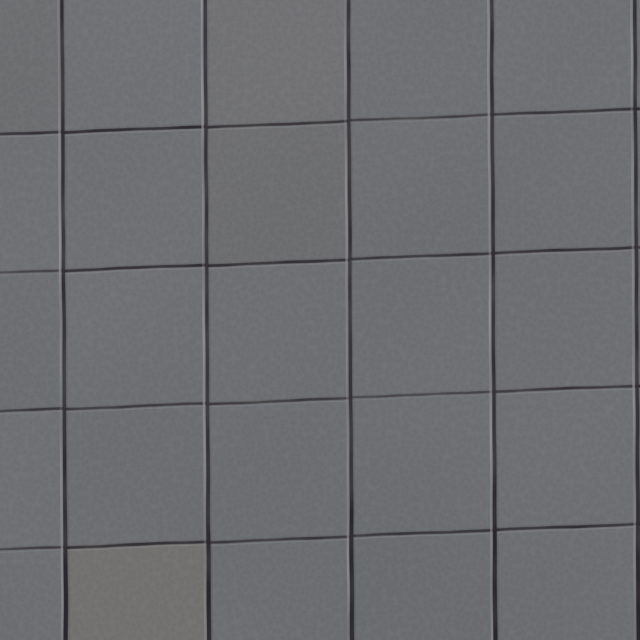
This texture is drawn by a Shadertoy shader. Its source:

```glsl
const vec2 PITCH = vec2(0.2237, 0.2163);    // tile spacing
const vec2 ORIGIN = vec2(0.1000, 0.1406);   // first joint crossing
const vec2 SHEAR = vec2(-0.006, 0.041);     // lean of columns, rise of rows
const vec2 WARM_TILE = vec2(0.0, -1.0);     // cell of the odd, warmer tile

const vec3 TILE_LIGHT = vec3(0.450, 0.455, 0.470);
const vec3 TILE_DARK = vec3(0.412, 0.420, 0.430);
const vec3 TILE_WARM = vec3(0.455, 0.450, 0.440);
const vec3 JOINT_DEEP = vec3(0.165, 0.150, 0.175);
const vec3 JOINT_SOFT = vec3(0.270, 0.255, 0.265);
const vec3 EDGE_LIGHT = vec3(0.580, 0.580, 0.590);

float hash(vec2 p) {
    vec3 q = fract(vec3(p.xyx) * 0.1031);
    q += dot(q, q.yzx + 33.33);
    return fract((q.x + q.y) * q.z);
}

// Distance to the nearest scattered point
float cellular(vec2 p) {
    vec2 cell = floor(p);
    float nearest = 2.0;
    for (int j = -1; j <= 1; j++) {
        for (int i = -1; i <= 1; i++) {
            vec2 c = cell + vec2(i, j);
            vec2 point = c + vec2(hash(c + 71.0), hash(c + 137.0));
            nearest = min(nearest, distance(p, point));
        }
    }
    return nearest;
}

// Slow undulation in -1..1
float waves(vec2 p) {
    return 0.5 * sin(p.x + 1.7 * sin(p.y * 0.7))
         + 0.3 * sin(p.y * 1.9 + p.x * 0.6)
         + 0.2 * sin(p.x * 3.1 - p.y * 2.3);
}

// Soft-edged stripe of given half width
float stripe(float d, float halfWidth, float blur) {
    return 1.0 - smoothstep(halfWidth - blur, halfWidth + blur, abs(d));
}

vec3 tileColor(vec2 uv, vec2 id) {
    float grain = cellular(uv * vec2(120.0, 105.0)) - 0.5;
    float fine = cellular(uv * 230.0 + 40.0) - 0.5;
    float shade = 0.56 + 0.35 * (uv.y - 0.5) + 0.18 * waves(uv * 7.0)
                + 0.30 * (hash(id + 19.0) - 0.5);
    vec3 color = mix(TILE_DARK, TILE_LIGHT, clamp(shade, 0.0, 1.0));
    color += vec3(-0.5, 0.1, 0.6) * 0.016 * (hash(id + 53.0) - 0.5);
    float warm = step(distance(id, WARM_TILE), 0.1);
    color = mix(color, TILE_WARM, 0.85 * warm);
    return color + 0.022 * grain + 0.014 * fine;
}

// Joint over colour: strength 0..1 sets its depth and width
vec3 drawJoint(vec3 color, float d, float halfWidth, float strength, float blur) {
    vec3 joint = mix(JOINT_SOFT, JOINT_DEEP, strength);
    color *= 1.0 - 0.13 * stripe(d, halfWidth * 1.7, blur * 2.0);
    return mix(color, joint, stripe(d, halfWidth, blur) * mix(0.65, 1.0, strength));
}

void mainImage(out vec4 fragColor, in vec2 fragCoord) {
    vec2 uv = fragCoord / iResolution.xy;
    float blur = max(0.0013, 0.75 / iResolution.y);

    // Skewed grid, with slight wobble and a small step between columns
    vec2 p = uv - ORIGIN - SHEAR * (uv.yx - vec2(0.5, 0.0));
    p.x += 0.0006 * waves(uv * 24.0);
    float column = floor(p.x / PITCH.x);
    p.y += 0.0007 * waves(uv * 31.0 + 4.0);
    p.y += 0.004 * (hash(vec2(column, 7.0)) - 0.5);
    vec2 grid = p / PITCH;
    vec2 line = round(grid);
    vec2 d = (grid - line) * PITCH;

    vec3 color = tileColor(uv, floor(grid));

    // Row joints: each segment has its own depth, with a pale lip below
    float depth = hash(vec2(column, line.y) + 29.0);
    float rowStrength = clamp(0.15 + 0.65 * depth + 0.2 * waves(uv * 45.0), 0.0, 1.0);
    float rowLip = stripe(d.y + 0.0042, 0.0012, blur);
    color = mix(color, EDGE_LIGHT, rowLip * (0.18 + 0.25 * depth));
    color = drawJoint(color, d.y, mix(0.0013, 0.0023, rowStrength), rowStrength, blur);

    // Column joints: deeper low down, with a patchy lit edge on the left
    float low = 1.0 - smoothstep(0.0, 0.4, uv.y);
    float patchy = waves(vec2(line.x * 5.0, uv.y * 38.0));
    float columnStrength = clamp(0.62 + 0.35 * low + 0.25 * patchy, 0.0, 1.0);
    float lit = clamp(0.60 + 0.35 * waves(vec2(line.x * 9.0, uv.y * 17.0)), 0.0, 1.0);
    color = mix(color, EDGE_LIGHT, lit * stripe(d.x + 0.0052, 0.0020, blur));
    color = drawJoint(color, d.x, 0.0025 + 0.0007 * low, columnStrength, blur);

    fragColor = vec4(color, 1.0);
}
```
